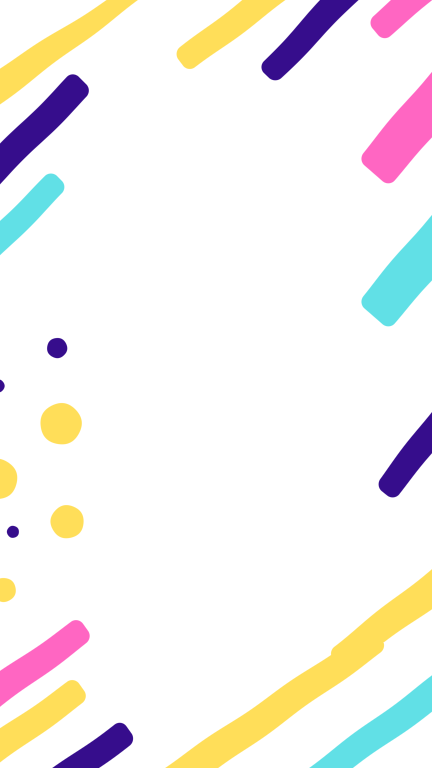
A WebGL 1 fragment shader for this background:

```glsl
precision highp float;
// Hand-painted diagonal strokes and dots in four colours around a white centre.
uniform vec2 u_resolution;

const vec2 CANVAS = vec2(9.0, 16.0);
const vec3 WHITE = vec3(1.0);
const vec3 YELLOW = vec3(1.0, 0.87, 0.35);
const vec3 PURPLE = vec3(0.21, 0.05, 0.55);
const vec3 CYAN = vec3(0.38, 0.88, 0.90);
const vec3 PINK = vec3(1.0, 0.40, 0.76);

// Distance to a stroke that starts at a rounded tip and runs on through exit;
// the half width changes from widths.x at the tip to widths.y at the exit.
float stroke(vec2 p, vec2 tip, vec2 exit, vec2 widths) {
  const float corner = 0.18;
  vec2 span = exit - tip;
  vec2 dir = normalize(span);
  vec2 q = p - tip;
  float along = dot(q, dir);
  float across = dir.x * q.y - dir.y * q.x;
  across += 0.015 * sin(along * 3.0 + tip.x);
  float halfWidth = mix(widths.x, widths.y, clamp(along / length(span), 0.0, 1.2));
  vec2 d = vec2(-along, abs(across) - halfWidth) + corner;
  return min(max(d.x, d.y), 0.0) + length(max(d, 0.0)) - corner;
}

// Distance to a dot with a faintly uneven rim.
float dot2(vec2 p, vec2 center, float radius) {
  vec2 q = p - center;
  float wobble = 0.012 * sin(5.0 * atan(q.y, q.x + 0.0001) + center.y);
  return length(q) - radius * (1.0 + wobble);
}

float yellowShapes(vec2 p) {
  // Top corner and top edge
  float d = stroke(p, vec2(-0.42, 13.93), vec2(2.58, 16.0), vec2(0.33, 0.19));
  d = min(d, stroke(p, vec2(3.77, 14.69), vec2(5.5, 16.0), vec2(0.26, 0.28)));
  // Lower left
  d = min(d, stroke(p, vec2(1.71, 1.67), vec2(0.0, 0.46), vec2(0.27, 0.29)));
  // Long lower right band, painted as two overlapping strokes
  d = min(d, stroke(p, vec2(7.92, 2.73), vec2(4.0, 0.0), vec2(0.28, 0.33)));
  d = min(d, stroke(p, vec2(6.98, 2.21), vec2(9.0, 3.73), vec2(0.27, 0.33)));
  // Dots
  d = min(d, dot2(p, vec2(1.27, 7.17), 0.43));
  d = min(d, dot2(p, vec2(-0.06, 6.02), 0.42));
  d = min(d, dot2(p, vec2(1.40, 5.13), 0.345));
  return min(d, dot2(p, vec2(0.08, 3.71), 0.25));
}

float purpleShapes(vec2 p) {
  float d = stroke(p, vec2(5.56, 14.42), vec2(7.07, 16.0), vec2(0.25, 0.28));
  d = min(d, stroke(p, vec2(1.73, 14.31), vec2(0.0, 12.58), vec2(0.29, 0.29)));
  d = min(d, stroke(p, vec2(8.0, 5.73), vec2(9.0, 6.98), vec2(0.25, 0.28)));
  d = min(d, stroke(p, vec2(2.69, 0.79), vec2(1.58, 0.0), vec2(0.27, 0.27)));
  // Dots
  d = min(d, dot2(p, vec2(1.19, 8.75), 0.21));
  d = min(d, dot2(p, vec2(-0.04, 7.96), 0.135));
  return min(d, dot2(p, vec2(0.27, 4.92), 0.125));
}

float cyanShapes(vec2 p) {
  float d = stroke(p, vec2(7.77, 9.42), vec2(9.0, 10.83), vec2(0.43, 0.46));
  d = min(d, stroke(p, vec2(1.25, 12.27), vec2(0.0, 11.04), vec2(0.25, 0.265)));
  return min(d, stroke(p, vec2(6.25, -0.46), vec2(9.0, 1.54), vec2(0.27, 0.30)));
}

float pinkShapes(vec2 p) {
  float d = stroke(p, vec2(7.77, 12.40), vec2(9.0, 13.81), vec2(0.43, 0.46));
  d = min(d, stroke(p, vec2(7.81, 15.35), vec2(8.56, 15.98), vec2(0.27, 0.28)));
  return min(d, stroke(p, vec2(1.79, 2.92), vec2(0.0, 1.64), vec2(0.27, 0.30)));
}

// Lays a flat colour over the base with a smooth edge.
vec3 paint(vec3 base, vec3 color, float d, float pixel) {
  return mix(base, color, 1.0 - smoothstep(-0.7 * pixel, 0.7 * pixel, d));
}

void main() {
  vec2 p = gl_FragCoord.xy / u_resolution * CANVAS;
  float pixel = CANVAS.y / u_resolution.y;
  vec3 color = paint(WHITE, YELLOW, yellowShapes(p), pixel);
  color = paint(color, PURPLE, purpleShapes(p), pixel);
  color = paint(color, CYAN, cyanShapes(p), pixel);
  color = paint(color, PINK, pinkShapes(p), pixel);
  gl_FragColor = vec4(color, 1.0);
}
```
